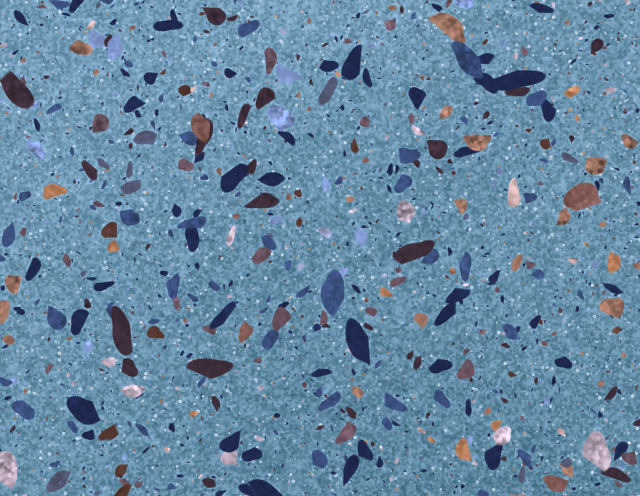
This texture is drawn by a Shadertoy shader. Its source:

```glsl
vec3 hash3(vec2 p) {
    vec3 q = fract(p.xyx * vec3(0.1031, 0.1030, 0.0973));
    q += dot(q, q.yxz + 33.33);
    return fract((q.xxy + q.yzz) * q.zyx);
}

// Soft cellular noise: blended random values around jittered points
float grain(vec2 p) {
    vec2 cell = floor(p);
    float sum = 0.0, weight = 0.0;
    for (int k = 0; k < 9; k++) {
        vec2 id = cell + vec2(k % 3 - 1, k / 3 - 1);
        vec3 h = hash3(id);
        vec2 d = p - id - h.xy;
        float w = exp(-6.0 * dot(d, d));
        sum += w * h.z;
        weight += w;
    }
    return sum / weight;
}

vec3 stoneColor(float pick) {
    vec3 stones[7] = vec3[7](
        vec3(0.12, 0.16, 0.31),  // navy
        vec3(0.23, 0.31, 0.49),  // slate
        vec3(0.24, 0.18, 0.23),  // dark brown
        vec3(0.41, 0.32, 0.37),  // mauve
        vec3(0.60, 0.44, 0.38),  // tan
        vec3(0.50, 0.59, 0.80),  // lavender
        vec3(0.73, 0.66, 0.73)); // pale pink
    return stones[int(6.99 * pick * sqrt(pick))];
}

// Chipped, lopsided ellipses scattered over a jittered grid
vec3 addStones(vec3 color, vec2 uv, float scale, float density, float size, float mottle) {
    vec2 p = uv * scale;
    vec2 cell = floor(p);
    float soft = max(0.0016, 0.7 / iResolution.y) * scale;
    for (int k = 0; k < 9; k++) {
        vec2 id = cell + vec2(k % 3 - 1, k / 3 - 1);
        vec3 place = hash3(id + scale * 7.0);
        if (place.z > density) continue;
        vec3 form = hash3(id + scale * 3.0 + 51.0);
        vec3 look = hash3(id + scale * 5.0 + 97.0);

        float angle = 0.6 + 2.9 * (form.x - 0.5);
        float c = cos(angle), s = sin(angle);
        vec2 q = mat2(c, -s, s, c) * (p - id - place.xy);
        float radius = size * mix(0.65, 1.3, form.y * form.y);
        float stretch = mix(1.02, 1.55, form.z);
        q *= vec2(1.0 / stretch, stretch) / radius;

        float a = atan(q.y, q.x);
        float rim = 1.0 + 0.13 * sin(2.0 * a + 6.3 * look.x) + 0.11 * sin(3.0 * a + 6.3 * look.y);
        float chipAngle = 6.3 * look.z;
        float chip = dot(q, vec2(cos(chipAngle), sin(chipAngle))) - 0.62;
        float d = max(length(q) - rim, chip) * radius / stretch;

        // Dark stones stay plain, pale ones are mottled
        vec3 stone = stoneColor(look.x);
        float variety = mix(0.25, 0.75, look.y) * (0.35 + stone.r);
        stone *= 1.0 + 1.5 * variety * (mottle - 0.5);
        stone += vec3(0.10, 0.04, -0.03) * step(0.72, look.z) * step(0.3, look.x);

        color = mix(color, color * 1.08, 0.6 * smoothstep(3.0 * soft, soft, d));
        color = mix(color, stone, smoothstep(soft, -soft, d));
    }
    return color;
}

// Tiny bright chips
float whiteSpecks(vec2 p, float density) {
    vec2 cell = floor(p);
    float light = 0.0;
    for (int k = 0; k < 9; k++) {
        vec2 id = cell + vec2(k % 3 - 1, k / 3 - 1);
        vec3 h = hash3(id + 211.0);
        float radius = mix(0.12, 0.34, fract(h.z * 91.7));
        float dotMask = smoothstep(radius + 0.12, radius - 0.12, length(p - id - h.xy));
        light = max(light, dotMask * step(h.z, density) * mix(0.4, 1.0, fract(h.z * 57.3)));
    }
    return light;
}

void mainImage(out vec4 fragColor, in vec2 fragCoord) {
    vec2 uv = fragCoord / iResolution.y;
    float fine = grain(uv * 210.0);
    float coarse = grain(uv * 85.0 + 40.0);

    // Sandy cement, lighter and bluer toward the top
    float tone = 0.5 + 0.85 * (fine - 0.5) + 0.35 * (coarse - 0.5);
    tone += 0.30 * (uv.y - 0.5) - 0.10 * (uv.x - 0.65);
    tone += 0.05 * sin(uv.x * 5.0 + 2.0 * sin(uv.y * 4.0));
    vec3 color = mix(vec3(0.29, 0.46, 0.55), vec3(0.52, 0.68, 0.80), tone);

    // Aggregate from specks to pebbles
    float mottle = 0.55 * grain(uv * 130.0 + 9.0) + 0.45 * grain(uv * 48.0 + 70.0);
    color = addStones(color, uv, 72.0, 0.20, 0.20, mottle);
    color = mix(color, vec3(0.78, 0.86, 0.93), whiteSpecks(uv * 95.0, 0.13));
    color = addStones(color, uv, 29.0, 0.28, 0.20, mottle);
    color = addStones(color, uv, 15.0, 0.46, 0.25, mottle);
    color = addStones(color, uv, 9.5, 0.42, 0.27, mottle);

    fragColor = vec4(clamp(color, 0.0, 1.0), 1.0);
}
```
